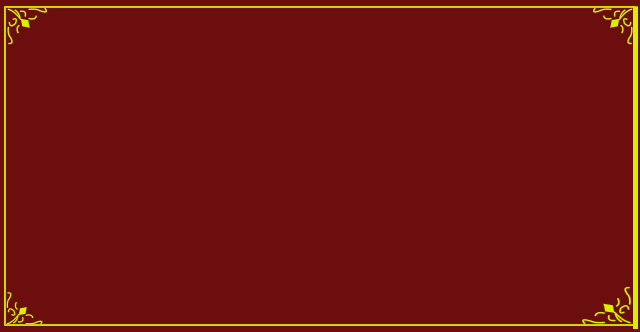
This background is drawn by a Shadertoy shader. Its source:

```glsl
// Distance to a box with the given half size
float boxDistance(vec2 p, vec2 halfSize) {
    vec2 d = abs(p) - halfSize;
    return length(max(d, 0.0)) + min(max(d.x, d.y), 0.0);
}

float segmentDistance(vec2 p, vec2 a, vec2 b) {
    vec2 ab = b - a;
    return length(p - a - ab * clamp(dot(p - a, ab) / dot(ab, ab), 0.0, 1.0));
}

// Distance to a quadratic curve, walked in short segments
float curveDistance(vec2 p, vec2 a, vec2 control, vec2 b) {
    float d = 1e3;
    vec2 previous = a;
    for (int i = 1; i <= 8; i++) {
        float t = float(i) / 8.0;
        vec2 next = mix(mix(a, control, t), mix(control, b, t), t);
        d = min(d, segmentDistance(p, previous, next));
        previous = next;
    }
    return d;
}

// Corner flourish; p is measured inward from the corner
float flourishDistance(vec2 p) {
    // Long swirls along both edges
    float d = curveDistance(p, vec2(8.8, 2.8), vec2(11.0, 2.6), vec2(12.0, 3.2));
    d = min(d, curveDistance(p, vec2(12.0, 3.2), vec2(14.8, 4.2), vec2(13.6, 2.6)));
    d = min(d, curveDistance(p, vec2(2.5, 8.3), vec2(2.3, 10.3), vec2(3.1, 11.2)));
    d = min(d, curveDistance(p, vec2(3.1, 11.2), vec2(4.3, 13.2), vec2(2.7, 13.1)));

    // Stems and inner curls
    d = min(d, curveDistance(p, vec2(2.5, 2.8), vec2(4.2, 3.2), vec2(6.2, 5.8)));
    d = min(d, curveDistance(p, vec2(4.6, 3.1), vec2(5.6, 3.7), vec2(6.0, 5.3)));
    d = min(d, curveDistance(p, vec2(2.8, 6.8), vec2(3.1, 8.6), vec2(4.7, 7.0)));
    d = min(d, curveDistance(p, vec2(4.7, 7.0), vec2(5.3, 5.2), vec2(4.0, 5.8)));
    d = min(d, curveDistance(p, vec2(6.2, 3.4), vec2(8.0, 3.2), vec2(7.6, 4.8)));

    // Small sprigs beside the bud
    d = min(d, curveDistance(p, vec2(8.8, 5.6), vec2(10.6, 6.0), vec2(10.9, 4.9)));
    d = min(d, curveDistance(p, vec2(5.7, 7.7), vec2(4.8, 8.4), vec2(5.4, 9.8)));
    d -= 0.22;

    // Diamond bud pointing away from the corner
    vec2 q = p - vec2(7.6, 7.0);
    vec2 diagonal = abs(vec2(q.x + q.y, q.x - q.y)) * 0.707;
    float bud = (diagonal.x / 1.9 + diagonal.y / 1.3 - 1.0) * 1.07;
    return min(d, bud);
}

void mainImage(out vec4 fragColor, in vec2 fragCoord) {
    // One unit is a hundredth of the canvas height
    float pixel = 100.0 / iResolution.y;
    vec2 size = iResolution.xy * pixel;
    vec2 p = fragCoord * pixel;

    // Thin frame with a heavy right side
    vec2 low = vec2(1.5, 2.1);
    vec2 high = size - vec2(1.6, 2.1);
    float frame = abs(boxDistance(p - 0.5 * (low + high), 0.5 * (high - low))) - 0.27;
    float bar = boxDistance(p - vec2(size.x - 1.35, 49.5), vec2(0.75, 48.6));
    float d = min(frame, bar);

    // Mirrored flourishes, each corner with its own proportions
    vec2 side = step(0.5 * size, p);
    vec2 inward = mix(p, size - p, side);
    vec2 bottomScale = mix(vec2(0.9, 0.9), vec2(1.23, 1.02), side.x);
    vec2 scale = mix(bottomScale, vec2(1.0), side.y);
    if (max(inward.x, inward.y) < 22.0) {
        d = min(d, flourishDistance(inward / scale) * min(scale.x, scale.y));
    }

    vec3 maroon = vec3(0.425, 0.052, 0.053);
    vec3 limeGold = vec3(0.84, 0.94, 0.0);
    float ink = clamp(0.5 - d / pixel, 0.0, 1.0);
    fragColor = vec4(mix(maroon, limeGold, ink), 1.0);
}
```
